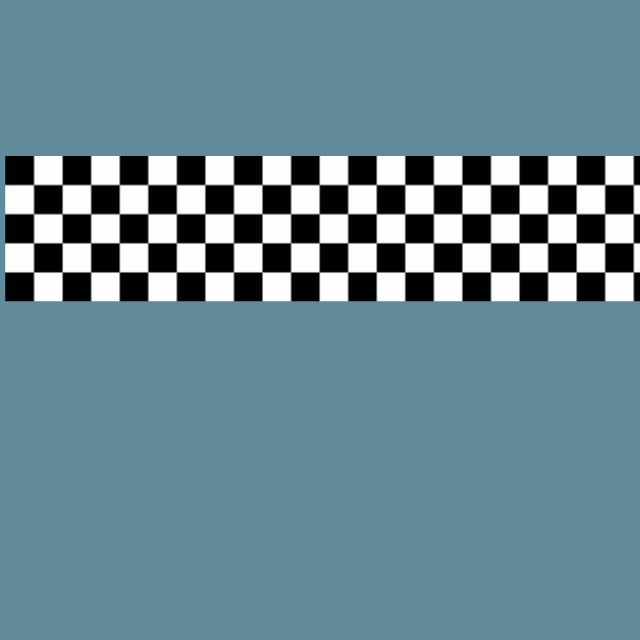
Give the GLSL for this background, as a three.js fragment shader.

```glsl
varying vec2 vUv;

const vec3 SLATE_BLUE = vec3(0.382, 0.543, 0.604);
const vec3 WHITE = vec3(0.995);
const vec3 BLACK = vec3(0.0, 0.005, 0.005);

const vec2 BAND_MIN = vec2(0.0083, 0.5292);
const vec2 BAND_MAX = vec2(1.1, 0.7563);
const vec2 GRID_CORNER = vec2(0.0086, 0.7563);
const vec2 CELL = vec2(0.04462, 0.0455);
const float ROWS = 5.0;
const float CELL_BLUR = 0.0016;
const float BAND_BLUR = 0.0008;

// Signed distance to the nearest cell border, positive in even cells
vec2 stripeDistance(vec2 cellPos, vec2 cellSize) {
  return (0.5 - abs(mod(cellPos + 0.5, 2.0) - 1.0)) * cellSize;
}

// 1 where column and row parity differ, 0 where they agree
float softChecker(vec2 cellPos, vec2 cellSize, float blur) {
  vec2 side = clamp(stripeDistance(cellPos, cellSize) / blur, -1.0, 1.0);
  return 0.5 - 0.5 * side.x * side.y;
}

float softBox(vec2 p, vec2 lower, vec2 upper, float blur) {
  vec2 inside = smoothstep(lower - blur, lower + blur, p)
    * (1.0 - smoothstep(upper - blur, upper + blur, p));
  return inside.x * inside.y;
}

void main() {
  // Columns count from the left, rows from the top
  vec2 cellPos = (vUv - GRID_CORNER) * vec2(1.0, -1.0) / CELL;

  // Keep the outer border of the band free of cell blending
  cellPos.x = max(cellPos.x, 0.5);
  cellPos.y = clamp(cellPos.y, 0.5, ROWS - 0.5);

  vec3 tiles = mix(BLACK, WHITE, softChecker(cellPos, CELL, CELL_BLUR));
  float band = softBox(vUv, BAND_MIN, BAND_MAX, BAND_BLUR);
  gl_FragColor = vec4(mix(SLATE_BLUE, tiles, band), 1.0);
}
```
